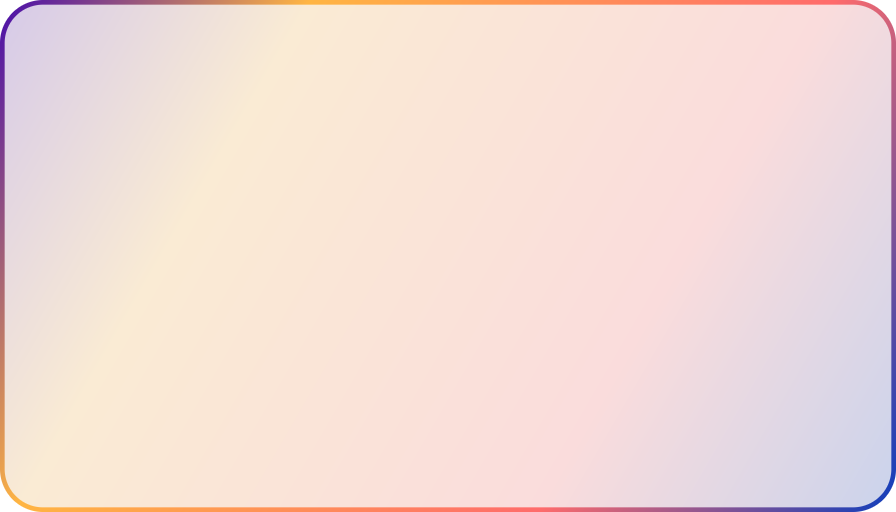
This background is drawn by a Shadertoy shader. Its source:

```glsl
const vec3 PAGE = vec3(1.0);
const vec3 PANEL_BASE = vec3(0.974);
const vec3 VIOLET = vec3(0.28, 0.05, 0.67);
const vec3 AMBER = vec3(1.0, 0.71, 0.26);
const vec3 CORAL = vec3(1.0, 0.42, 0.42);
const vec3 BLUE = vec3(0.05, 0.24, 0.74);

const float AMBER_STOP = 0.26;
const float CORAL_STOP = 0.70;
const float GRADIENT_TILT = radians(30.0); // downward from horizontal
const float TINT_OPACITY = 0.2;

// Lengths as fractions of the canvas width
const float CORNER_RADIUS = 0.048;
const float BORDER_WIDTH = 0.0052;

float roundedBox(vec2 p, vec2 halfSize, float radius) {
    vec2 q = abs(p) - halfSize + radius;
    return length(max(q, 0.0)) + min(max(q.x, q.y), 0.0) - radius;
}

// Four colour stops joined by straight ramps
vec3 spectrum(float t) {
    vec3 colour = mix(VIOLET, AMBER, clamp(t / AMBER_STOP, 0.0, 1.0));
    colour = mix(colour, CORAL, clamp((t - AMBER_STOP) / (CORAL_STOP - AMBER_STOP), 0.0, 1.0));
    return mix(colour, BLUE, clamp((t - CORAL_STOP) / (1.0 - CORAL_STOP), 0.0, 1.0));
}

void mainImage(out vec4 fragColor, in vec2 fragCoord) {
    float pixel = 1.0 / iResolution.x;
    vec2 size = iResolution.xy * pixel;
    vec2 p = fragCoord * pixel - 0.5 * size;

    // Slanted gradient reaching from the top left to the bottom right corner
    vec2 direction = vec2(cos(GRADIENT_TILT), -sin(GRADIENT_TILT));
    float span = dot(size, abs(direction));
    vec3 vivid = spectrum(dot(p, direction) / span + 0.5);
    vec3 pale = mix(PANEL_BASE, vivid, TINT_OPACITY);

    // Pale panel inside a vivid border
    float edge = roundedBox(p, 0.5 * size, CORNER_RADIUS);
    float outside = clamp(edge / pixel + 0.5, 0.0, 1.0);
    float border = clamp((edge + BORDER_WIDTH) / pixel + 0.5, 0.0, 1.0);
    vec3 colour = mix(pale, vivid, border);

    fragColor = vec4(mix(colour, PAGE, outside), 1.0);
}
```
